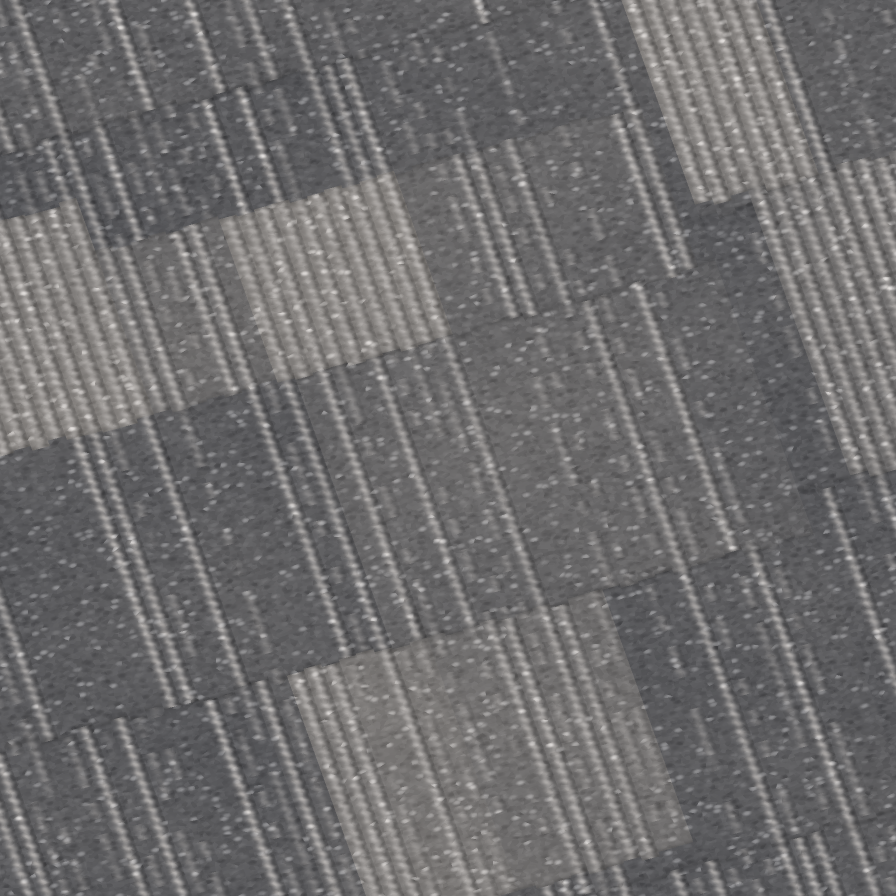
This texture is drawn by a Shadertoy shader. Its source:

```glsl
// Slanted carpet tiles in woven grey, with beaded pale yarn stripes and staggered blocks.

const float PITCH = 0.0215;                 // spacing of the yarns
const vec2 TILE = vec2(0.345, 0.335);       // tile width and height
const vec3 SLATE = vec3(0.335, 0.337, 0.350);
const vec3 WARM_GREY = vec3(0.525, 0.510, 0.497);
const vec3 PALE_YARN = vec3(0.715, 0.700, 0.690);

// Accent blocks: left, bottom, right, top in carpet space
const int BLOCKS = 9;
const vec4 BLOCK[BLOCKS] = vec4[](
    vec4(-0.10, 0.49, 0.37, 0.755), vec4(0.37, 0.49, 0.52, 0.69),
    vec4(0.52, 0.49, 0.73, 0.69),   vec4(1.06, 0.56, 1.21, 1.10),
    vec4(1.12, 0.21, 1.60, 0.56),   vec4(0.40, -0.15, 0.58, 0.16),
    vec4(0.58, -0.15, 0.80, 0.16),  vec4(0.54, 0.16, 0.97, 0.49),
    vec4(0.73, 0.49, 1.04, 0.69));
// Warmth of the ground and density of the stripes for each block
const vec2 STYLE[BLOCKS] = vec2[](
    vec2(0.85, 2.5), vec2(0.50, 0.45), vec2(0.90, 2.5),
    vec2(0.80, 2.5), vec2(0.50, 0.80), vec2(0.75, 0.75),
    vec2(0.60, 0.45), vec2(0.38, 0.42), vec2(0.36, 0.30));

float hash(vec2 p) {
    vec3 q = fract(vec3(p.xyx) * vec3(0.1031, 0.1030, 0.0973));
    q += dot(q, q.yzx + 33.33);
    return fract((q.x + q.y) * q.z);
}

// Cellular noise: distance to the nearest seed, and that seed's random value
vec2 cellular(vec2 p) {
    vec2 cell = floor(p), nearest = vec2(9.0, 0.0);
    for (int y = -1; y <= 1; y++)
        for (int x = -1; x <= 1; x++) {
            vec2 id = cell + vec2(x, y);
            vec2 seed = id + vec2(hash(id + 7.0), hash(id + 61.0));
            float d = distance(p, seed);
            if (d < nearest.x) nearest = vec2(d, hash(id + 113.0));
        }
    return nearest;
}

// Skewed axes: x runs across the stripes, y along them
vec2 carpetSpace(vec2 p) {
    return vec2(p.x + 0.36 * p.y, p.y - 0.27 * p.x);
}

// Gives the block's id, its style, and the distance to its nearer end seam
void findBlock(vec2 q, out vec2 id, out vec2 style, out float seam) {
    float column = floor((q.x - 0.025) / TILE.x);
    float row = (q.y - 0.16 - 0.05 * step(2.5, column)) / TILE.y;
    id = vec2(column, floor(row));
    style = vec2(0.02 + 0.26 * hash(id + 19.0), 0.14 + 0.18 * hash(id + 43.0));
    seam = TILE.y * min(fract(row), 1.0 - fract(row));
    for (int i = 0; i < BLOCKS; i++) {
        vec4 b = BLOCK[i];
        if (all(greaterThan(q, b.xy)) && all(lessThan(q, b.zw))) {
            id = vec2(float(i), 50.0);
            style = STYLE[i];
            seam = min(q.y - b.y, b.w - q.y);
        }
    }
}

// Strength of one yarn: solid, broken into dashes, or hidden
float yarnStrength(float yarn, float along, vec2 id, float density) {
    vec2 key = id * 17.0 + 200.0;
    float group = hash(key + vec2(floor(yarn / 3.0), 5.0));
    float pick = hash(key + vec2(yarn, 29.0));
    float dash = smoothstep(0.35, 0.65, hash(vec2(yarn + 90.0, floor(along / 0.019) + 300.0)));
    float limit = density * (0.4 + 1.2 * group);
    if (pick < limit) return 0.72 + 0.22 * hash(key + yarn);
    return pick < limit + 0.35 ? 0.42 * dash : 0.0;
}

vec3 carpet(vec2 p) {
    vec2 q = carpetSpace(p);
    float yarn = floor(q.x / PITCH);
    float ragged = (hash(vec2(yarn, 3.0) + 80.0) - 0.5) * 0.009;

    vec2 id, style;
    float seam;
    findBlock(vec2((yarn + 0.5) * PITCH, q.y + ragged), id, style, seam);

    // Ground colour with slow wear
    float wear = sin(q.x * 9.0 + 2.0 * sin(q.y * 7.0)) * sin(q.y * 13.0 + q.x * 4.0);
    vec3 color = mix(SLATE, WARM_GREY, clamp(style.x + 0.08 * wear, 0.0, 1.0));

    // Twisted stripes with a shadow on one side
    float phase = q.y * 570.0 + yarn * 2.4;
    float offset = fract(q.x / PITCH) - 0.5 + 0.05 * sin(phase);
    float strength = yarnStrength(yarn, q.y, id, style.y);
    float bead = 0.80 + 0.20 * sin(phase + 1.5);
    color *= 1.0 - 0.20 * strength * exp(-pow((offset - 0.36) / 0.16, 2.0));
    color = mix(color, PALE_YARN, strength * bead * exp(-pow(offset / 0.23, 2.0)));

    // Woven flecks, a few of them bright
    vec2 fleck = cellular(q / vec2(0.012, 0.0065) + 400.0);
    float spot = 1.0 - smoothstep(0.10, 0.62, fleck.x);
    color += spot * (0.13 * (fleck.y - 0.48) + 0.13 * smoothstep(0.82, 0.96, fleck.y));
    color += 0.05 * (cellular(q / vec2(0.006, 0.004) + 900.0).y - 0.5);

    // Dark seam where tiles meet
    return color * (1.0 - 0.13 * exp(-pow(seam / 0.003, 2.0)));
}

void mainImage(out vec4 fragColor, in vec2 fragCoord) {
    vec3 total = vec3(0.0);
    for (int i = 0; i < 4; i++) {           // four samples smooth the edges
        vec2 jitter = vec2(i % 2, i / 2) * 0.5 - 0.25;
        total += carpet((fragCoord + jitter) / iResolution.xy);
    }
    fragColor = vec4(total / 4.0, 1.0);
}
```
